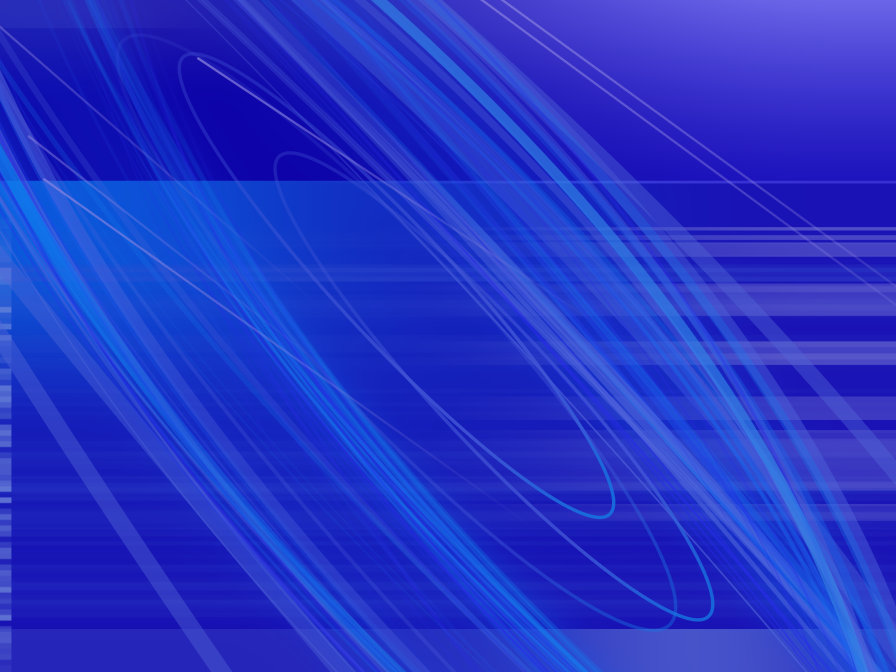
Give the GLSL for this background, as a Shadertoy shader.

```glsl
// Deep blue backdrop with horizontal light bars, sweeping diagonal streaks and slim loops.

float hash(float n) { return fract(sin(n * 12.9898) * 43758.547); }

// Antialiased coverage of a shape with signed distance d
float cover(float d) { return clamp(0.5 - d * iResolution.y, 0.0, 1.0); }

float bar(float y, float top, float bottom) {
    return cover(abs(y - 0.5 * (top + bottom)) - 0.5 * (bottom - top));
}

// Random row brightness with softened row borders
float rows(float y, float count, float seed) {
    float cell = floor(y * count), f = fract(y * count);
    float border = smoothstep(1.0 - min(1.0, 2.0 * count / iResolution.y), 1.0, f);
    return mix(hash(cell + seed), hash(cell + 1.0 + seed), border);
}

// Distance to a bowed line running from the top edge to the bottom edge
float sweep(vec2 p, vec2 ends, float bow) {
    float x = mix(ends.x, ends.y, p.y) + bow * p.y * (1.0 - p.y);
    float slope = ends.y - ends.x + bow * (1.0 - 2.0 * p.y);
    return abs(p.x - x) * inversesqrt(1.0 + slope * slope);
}

void streak(inout vec3 col, vec2 p, vec2 ends, float bow, float width, vec4 tint) {
    col = mix(col, tint.rgb, tint.a * cover(sweep(p, ends, bow) - width));
}

// Scattered streaks sharing one path, over a soft glow
void bundle(inout vec3 col, vec2 p, vec2 ends, vec2 spread, float bow, float strength, float seed) {
    float core = sweep(p, ends, bow) / (0.3 * mix(spread.x, spread.y, p.y));
    col = mix(col, vec3(0.07, 0.32, 0.88), 0.42 * strength * exp(-core * core));
    for (float i = 0.0; i < 20.0; i++) {
        float a = hash(i + seed), b = hash(i * 1.7 + seed + 31.0), c = hash(i * 2.3 + seed + 67.0);
        vec2 path = ends + spread * (vec2(a, mix(a, b, 0.6)) - 0.5);
        vec3 tint = mix(vec3(0.16, 0.16, 0.91), vec3(0.08, 0.49, 0.93), smoothstep(0.25, 0.8, b));
        tint = mix(tint, vec3(0.32, 0.40, 0.86), step(0.82, c));
        float width = mix(0.0012, 0.009, a * b * c * 2.0);
        streak(col, p, path, bow + 0.06 * (c - 0.5), width, vec4(tint, strength * mix(0.2, 0.7, c)));
    }
}

// Slim tilted ellipse that brightens toward its lower tip
void loop(inout vec3 col, vec2 p, vec2 center, vec2 radii, float strength) {
    vec2 q = p - center;
    q = vec2(dot(q, vec2(0.682, 0.731)), dot(q, vec2(0.731, -0.682)));
    float k = length(q / radii);
    float d = abs(k * (k - 1.0) / max(length(q / (radii * radii)), 0.001));
    float along = q.x / radii.x;
    vec3 tint = mix(vec3(0.26, 0.34, 0.84), vec3(0.08, 0.46, 0.88), smoothstep(0.5, 1.0, along));
    col = mix(col, tint, strength * mix(0.35, 0.85, smoothstep(-0.9, 0.7, along)) * cover(d - 0.0025));
}

void needle(inout vec3 col, vec2 p, vec2 a, vec2 b, float strength) {
    float t = clamp(dot(p - a, b - a) / dot(b - a, b - a), 0.0, 1.0);
    float d = length(p - mix(a, b, t)) - 0.0017;
    col = mix(col, vec3(0.55, 0.52, 0.88), strength * (1.0 - t) * cover(d));
}

void mainImage(out vec4 fragColor, in vec2 fragCoord) {
    // Height is one unit and y grows downward
    vec2 p = vec2(fragCoord.x, iResolution.y - fragCoord.y) / iResolution.y;

    // Upper sky with a lavender glow at the right
    vec3 col = mix(vec3(0.13, 0.10, 0.68), vec3(0.05, 0.01, 0.66), smoothstep(0.0, 0.16, p.y));
    col = mix(col, vec3(0.11, 0.07, 0.74), smoothstep(0.5, 1.2, p.x));
    float fade = pow(max(1.0 - p.y / 0.29, 0.0), 1.4);
    col = mix(col, vec3(0.42, 0.40, 0.91), fade * smoothstep(0.3, 1.25, p.x));
    col += vec3(0.04, 0.05, 0.02) * bar(p.y, -0.1, 0.042) * (1.0 - smoothstep(0.1, 0.4, p.x));

    // Main panel with a cyan glow at the left
    float panel = cover(0.269 - p.y);
    vec3 floorTint = mix(vec3(0.08, 0.12, 0.73), vec3(0.09, 0.06, 0.70), smoothstep(0.5, 1.0, p.y));
    floorTint = mix(floorTint, vec3(0.10, 0.07, 0.71), smoothstep(0.7, 1.2, p.x));
    float glow = (1.0 - smoothstep(0.0, 0.8, p.x)) * (1.0 - smoothstep(0.36, 0.66, p.y));
    floorTint = mix(floorTint, vec3(0.03, 0.38, 0.87), 0.9 * glow);
    col = mix(col, floorTint, panel);
    col += 0.12 * bar(p.y, 0.269, 0.273) * smoothstep(0.4, 0.9, p.x);

    // Fine rows over the whole panel
    float grain = 0.6 * rows(p.y, 38.0, 3.0) + 0.4 * rows(p.y, 150.0, 9.0);
    float rowZone = smoothstep(0.33, 0.4, p.y) * (1.0 - smoothstep(0.88, 0.94, p.y));
    col = mix(col, vec3(0.20, 0.30, 0.80), 0.5 * rowZone * grain * grain);

    // Pale bars entering from the right
    float bars = 0.7 * bar(p.y, 0.338, 0.343) + 0.55 * bar(p.y, 0.350, 0.357)
        + 0.75 * bar(p.y, 0.361, 0.382) + 0.65 * bar(p.y, 0.422, 0.470)
        + 0.65 * bar(p.y, 0.508, 0.543) + 0.5 * bar(p.y, 0.590, 0.625)
        + 0.45 * bar(p.y, 0.640, 0.730) + 0.35 * bar(p.y, 0.750, 0.775);
    bars *= 0.65 + 0.5 * rows(p.y, 110.0, 17.0);
    col = mix(col, vec3(0.43, 0.43, 0.82), bars * smoothstep(0.55, 1.25, p.x));

    // Bottom strip and narrow left margin
    float shine = 0.22 + 0.45 * exp(-pow((p.x - 1.03) / 0.24, 2.0));
    col = mix(col, vec3(0.36, 0.45, 0.83), shine * cover(0.936 - p.y));
    float margin = cover(p.x - 0.017) * smoothstep(0.3, 0.4, p.y);
    col = mix(col, vec3(0.45, 0.55, 0.86), margin * 0.75 * rows(p.y, 120.0, 41.0));

    // Broad translucent beams
    vec4 beam = vec4(0.32, 0.40, 0.84, 0.42);
    streak(col, p, vec2(-0.31, 0.51), -0.03, 0.014, beam);
    streak(col, p, vec2(-0.30, 0.33), -0.06, 0.013, beam);
    streak(col, p, vec2(0.64, 1.56), 0.22, 0.012, beam);
    streak(col, p, vec2(0.46, 1.36), 0.22, 0.018, beam);

    // Streak bundles, left to right
    float low = smoothstep(0.1, 0.65, p.y);
    bundle(col, p, vec2(0.03, 0.72), vec2(0.35, 0.4), -0.24, 0.36, 5.0);
    bundle(col, p, vec2(-0.11, 0.58), vec2(0.12, 0.18), -0.30, mix(0.85, 0.5, low), 23.0);
    bundle(col, p, vec2(0.15, 0.85), vec2(0.13, 0.15), -0.33, mix(0.15, 0.85, low), 47.0);
    bundle(col, p, vec2(0.40, 1.27), vec2(0.28, 0.16), 0.05, mix(0.4, 0.9, low), 71.0);
    bundle(col, p, vec2(0.53, 1.28), vec2(0.24, 0.19), 0.36, mix(0.5, 0.7, low), 93.0);
    streak(col, p, vec2(0.564, 1.284), 0.40, 0.008, vec4(0.20, 0.52, 0.90, 0.65));
    streak(col, p, vec2(-0.11, 0.59), -0.30, 0.010, vec4(0.07, 0.52, 0.94, mix(0.75, 0.3, low)));

    // Loops and thin pale needles
    loop(col, p, vec2(0.590, 0.425), vec2(0.465, 0.084), 1.0);
    loop(col, p, vec2(0.735, 0.575), vec2(0.468, 0.087), 0.95);
    loop(col, p, vec2(0.590, 0.495), vec2(0.595, 0.120), 0.5);
    needle(col, p, vec2(0.295, 0.087), vec2(0.90, 0.49), 0.75);
    needle(col, p, vec2(0.066, 0.267), vec2(0.80, 0.79), 0.7);
    needle(col, p, vec2(0.043, 0.203), vec2(0.50, 0.56), 0.5);
    needle(col, p, vec2(0.0, 0.04), vec2(0.48, 0.46), 0.45);
    needle(col, p, vec2(0.69, -0.02), vec2(1.60, 0.65), 0.7);
    needle(col, p, vec2(0.72, -0.02), vec2(1.60, 0.62), 0.7);

    fragColor = vec4(clamp(col, 0.0, 1.0), 1.0);
}
```
